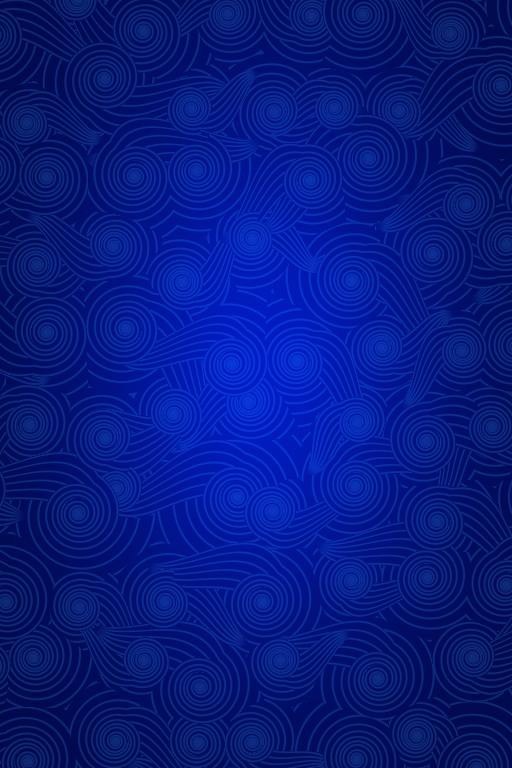
Give the GLSL for this pattern, as a Shadertoy shader.

```glsl
// Ornamental curling waves on a blue ground lit from the centre.
// Each jittered cell holds a spiral head and a tapering, wavy tail of lines;
// the topmost layer at each point decides which line is drawn there.

const float TAU = 6.2831853;
const float CELL = 0.158;        // cell size, in canvas widths
const float HALF_LINE = 0.0019;  // half the line thickness
const float WIND = 0.07;         // how quickly the spiral arms tighten

vec3 hash32(vec2 p) {
    vec3 q = fract(p.xyx * vec3(0.1031, 0.1030, 0.0973));
    q += dot(q, q.yxz + 33.33);
    return fract((q.xxy + q.yzz) * q.zyx);
}

// Distance to the nearest whole number
float toInteger(float x) {
    return abs(fract(x + 0.5) - 0.5);
}

// Two-armed logarithmic spiral: x = distance to a line, y = to the rim
vec2 spiralHead(vec2 p, float radius) {
    float r = max(length(p), 1e-5);
    float turn = mod(atan(p.x, p.y), TAU);
    float spacing = 0.5 * TAU * WIND * r;
    float phase = log(r / radius) / (0.5 * TAU * WIND) + turn * 2.0 / TAU;
    float arms = toInteger(phase) * spacing;
    float singleArm = toInteger(phase * 0.5) * 2.0 * spacing;
    float line = r < 0.36 * radius ? singleArm : arms;
    line = min(line, max(r - 0.05 * radius, 0.0));
    return vec2(line, phase * spacing);
}

// Bundle of lines leaving the top of the head and meeting in a point:
// x = distance to a line, y = distance to the edge, z = relative width
vec3 waveTail(vec2 p, float radius, float drop) {
    float s = -p.x / (2.9 * radius);
    if (s < 0.0 || s > 1.0) return vec3(1.0);
    float width = max((1.0 - s) * (1.0 + 2.5 * s), 0.01);
    float middle = 0.5 - drop * s * s * (3.0 - 2.0 * s) + 0.2 * sin(5.0 * s);
    float v = (p.y / radius - middle) / width;
    float line = toInteger((v + 0.5) * 5.0) * 0.2 * radius * width;
    return vec3(line, (abs(v) - 0.5) * radius * width, width);
}

// Line coverage of the topmost curl
float curls(vec2 p, float blur) {
    float row = floor(p.y / CELL);
    float margin = HALF_LINE + blur;
    float top = -1e3, dist = 1.0, strength = 1.0;

    for (int j = -2; j <= 2; j++)
    for (int i = -2; i <= 2; i++) {
        float y = row + float(j);
        float brick = 0.5 * mod(y, 2.0);
        vec2 id = vec2(floor(p.x / CELL - brick) + float(i), y);
        vec3 place = hash32(id + 71.0);
        vec3 style = hash32(id + 213.0);

        // Local frame: jittered, turned and mirrored at random
        vec2 centre = (id + vec2(brick, 0.0) + 0.5 + (place.xy - 0.5) * 0.6) * CELL;
        float radius = mix(0.047, 0.088, place.z);
        float angle = (style.x - 0.5) * 1.5;
        float c = cos(angle), s = sin(angle);
        vec2 q = mat2(c, s, -s, c) * (p - centre);
        if (style.y < 0.5) q.x = -q.x;
        if (fract(style.y * 7.0) < 0.4) q.y = -q.y;

        // Heads lie over tails; extended spirals fill what is left
        vec2 head = spiralHead(q, radius);
        vec3 tail = waveTail(q, radius, mix(0.4, 1.4, fract(style.x * 9.0)));
        float order = -length(q) / radius;
        float line = head.x, fade = 1.0;
        if (head.y < margin) {
            order = 1.0 + style.z;
        } else if (tail.y < margin) {
            order = style.z;
            line = tail.x;
            fade = smoothstep(0.0, 0.45, tail.z);
        }
        if (order > top) {
            top = order;
            dist = line;
            strength = fade;
        }
    }
    return strength * (1.0 - smoothstep(HALF_LINE - blur, HALF_LINE + blur, dist));
}

void mainImage(out vec4 fragColor, in vec2 fragCoord) {
    vec2 p = (fragCoord - 0.5 * iResolution.xy) / iResolution.x;

    // Soft upright glow on a dark ground
    vec2 g = p - vec2(0.01, 0.03);
    float glow = exp(-g.x * g.x / 0.12 - g.y * g.y / 0.3);
    vec3 ground = mix(vec3(0.005, 0.035, 0.29), vec3(0.008, 0.11, 0.77), glow);
    vec3 lineColor = mix(vec3(0.07, 0.19, 0.48), vec3(0.04, 0.25, 0.88), glow);

    float coverage = curls(p, 0.8 / iResolution.x);
    fragColor = vec4(mix(ground, lineColor, 0.8 * coverage), 1.0);
}
```
